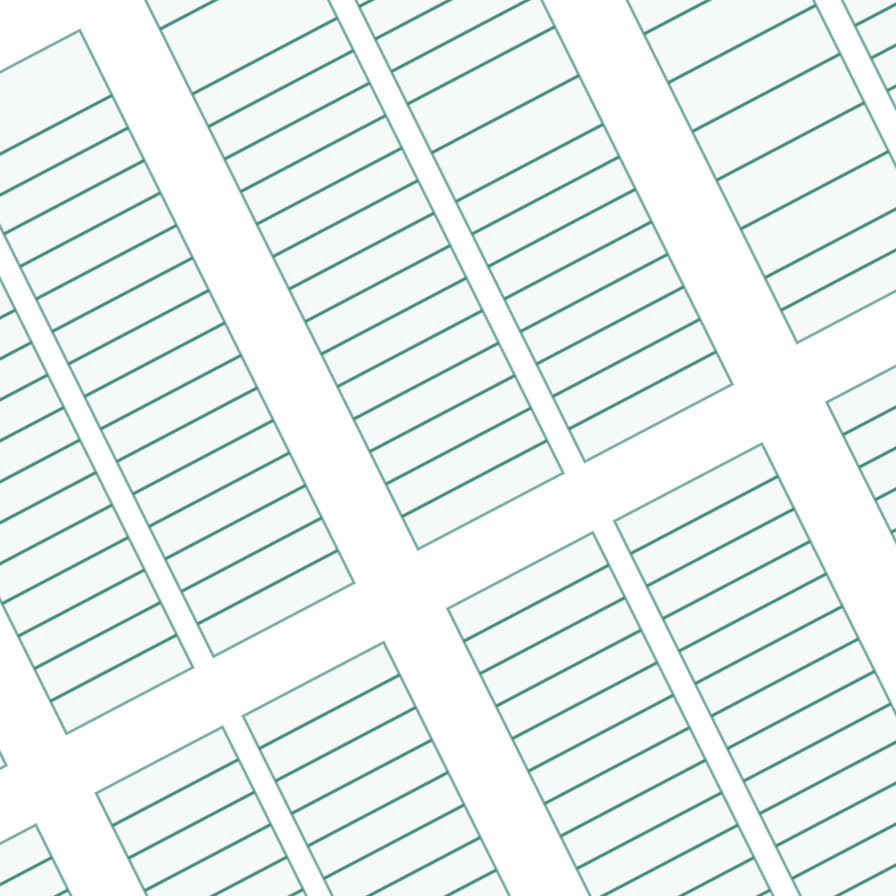
Give the GLSL for this texture map, as a Shadertoy shader.

```glsl
// A slanted town plan: long strips of narrow lots, paired along thin lanes and
// parted by wide streets. The canvas is turned into skewed plan axes, each strip
// is a box distance, and lot dividers repeat along it at an even or a wider step.

const float CANVAS = 768.0;                   // plan units along the canvas height
const vec2  ORIGIN = vec2(358.0, 298.0);      // lower left corner of block (0, 0)
const vec2  ROW_AXIS = vec2(0.8854, 0.4648);
const vec2  AVENUE_AXIS = vec2(-0.4446, 0.8957);

const float LOT_DEPTH = 31.1;                 // plan units per lot step
const float LOTS = 17.0;                      // lot steps per strip
const float CROSS_STREET = 57.0;

const float DIVIDER_HALF = 1.35;
const float BORDER_HALF = 1.15;
const float SOFTNESS = 0.9;

const vec3 PAPER   = vec3(1.0);
const vec3 LOT     = vec3(0.962, 0.982, 0.977);
const vec3 BORDER  = vec3(0.46, 0.67, 0.625);
const vec3 DIVIDER = vec3(0.27, 0.55, 0.49);

// Runs of wider lots (first step, last step, lot size) for strips -1 to 2
const vec3 WIDE_RUNS[4] = vec3[4](
    vec3(15.0, 17.0, 2.0), vec3(14.0, 16.0, 2.0),
    vec3(8.0, 11.0, 1.5),  vec3(2.0, 11.0, 1.5));

// Avenues and lanes spread slightly apart towards the right
float avenueCentre(float k) { return -31.0 + 353.25 * k + 14.75 * k * k; }
float avenueHalf(float k)   { return 31.0 + 1.8 * k; }
float laneCentre(float k)   { return 151.0 + 366.0 * k + 7.0 * k * k; }
float laneHalf(float k)     { return 10.5 + 0.5 * k; }

float coverage(float dist, float halfWidth, float soft) {
    return 1.0 - smoothstep(halfWidth - soft, halfWidth + soft, dist);
}

// Distance to the nearest divider, in plan units; t counts lot steps
float dividerDistance(float t, int strip, float row) {
    float start = 0.0, size = 1.0;
    if (row == 0.0 && strip >= -1 && strip <= 2) {
        vec3 run = WIDE_RUNS[strip + 1];
        if (t > run.x && t < run.y) { start = run.x; size = run.z; }
    }
    float q = (t - start) / size;
    return abs(q - floor(q + 0.5)) * size * LOT_DEPTH;
}

void mainImage(out vec4 fragColor, in vec2 fragCoord) {
    float unitsPerPixel = CANVAS / iResolution.y;
    float soft = max(SOFTNESS, 0.6 * unitsPerPixel);
    vec2 plan = inverse(mat2(ROW_AXIS, AVENUE_AXIS))
              * (fragCoord * unitsPerPixel - ORIGIN);

    // Block between two avenues, then the strip on either side of its lane
    float block = -3.0;
    for (float k = -2.0; k <= 2.0; k++)
        if (plan.x > avenueCentre(k)) block = k;
    float lane = laneCentre(block);
    bool rightSide = plan.x > lane;
    float left  = rightSide ? lane + laneHalf(block)
                            : avenueCentre(block) + avenueHalf(block);
    float right = rightSide ? avenueCentre(block + 1.0) - avenueHalf(block + 1.0)
                            : lane - laneHalf(block);
    int strip = 2 * int(block) + (rightSide ? 1 : 0);

    // Repeat along the avenue, with a small stagger to the right
    float stripLength = LOTS * LOT_DEPTH;
    float period = stripLength + CROSS_STREET;
    float along = plan.y + 0.8 - 5.6 * max(block, 0.0);
    float row = floor((along + 0.5 * CROSS_STREET) / period);
    along -= row * period;

    // Strip box
    vec2 centre = 0.5 * vec2(left + right, stripLength);
    vec2 halfSize = 0.5 * vec2(right - left, stripLength);
    vec2 edge = abs(vec2(plan.x, along) - centre) - halfSize;
    float box = max(edge.x, edge.y);
    float inside = coverage(box, 0.0, soft);

    // Dividers skip the two ends, which belong to the border
    float t = along / LOT_DEPTH;
    float between = step(0.5, t) * step(t, LOTS - 0.5);
    float divider = coverage(dividerDistance(t, strip, row), DIVIDER_HALF, soft);

    vec3 color = mix(PAPER, LOT, inside);
    color = mix(color, BORDER, coverage(abs(box), BORDER_HALF, soft));
    color = mix(color, DIVIDER, divider * between * inside);
    fragColor = vec4(color, 1.0);
}
```
